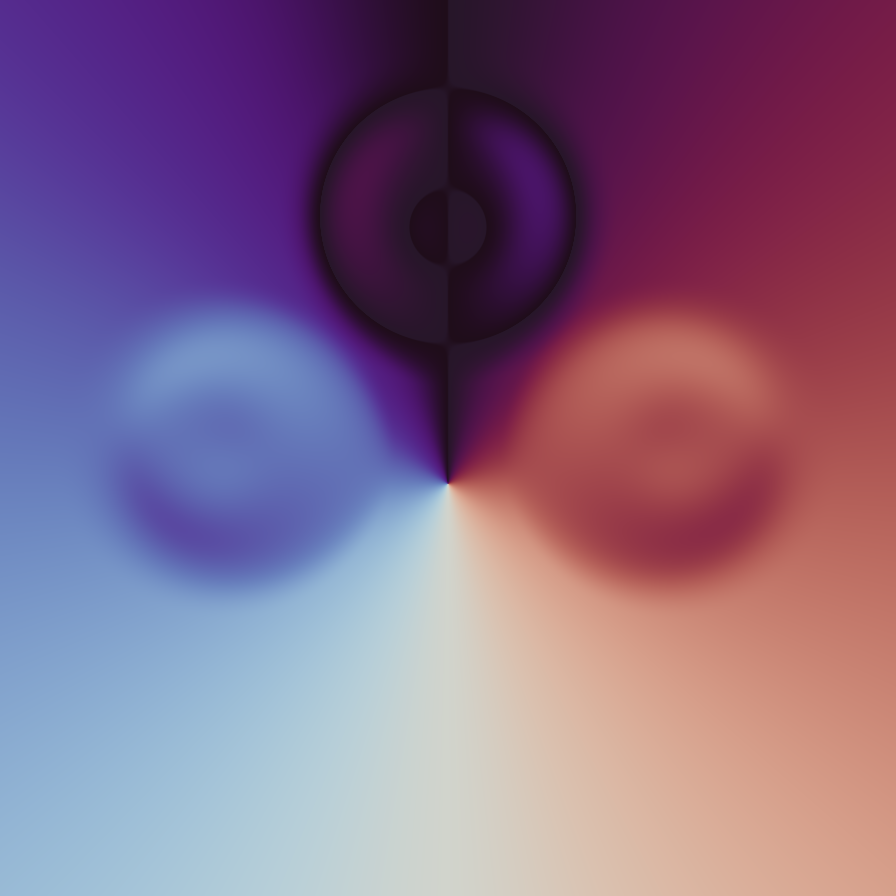
Reproduce this background procedurally as a Shadertoy shader.

```glsl
const float PI = 3.14159265;

// Ramps run from the pale downward ray to the dark upward seam
const vec3 COOL[9] = vec3[9](
    vec3(.82, .83, .80), vec3(.72, .81, .845), vec3(.61, .74, .84),
    vec3(.505, .63, .80), vec3(.41, .50, .74), vec3(.36, .36, .67),
    vec3(.335, .185, .57), vec3(.30, .085, .43), vec3(.12, .05, .10));
const vec3 WARM[9] = vec3[9](
    vec3(.82, .83, .80), vec3(.855, .75, .68), vec3(.845, .64, .56),
    vec3(.78, .50, .44), vec3(.695, .36, .34), vec3(.585, .22, .28),
    vec3(.47, .115, .28), vec3(.31, .075, .285), vec3(.15, .085, .16));

// Smooth Catmull-Rom lookup, t in 0..1
vec3 sampleRamp(vec3 ramp[9], float t) {
    float x = clamp(t, 0.0, 1.0) * 8.0;
    int i = min(int(x), 7);
    float f = x - float(i);
    vec3 a = ramp[max(i - 1, 0)];
    vec3 b = ramp[i];
    vec3 c = ramp[i + 1];
    vec3 d = ramp[min(i + 2, 8)];
    return b + 0.5 * f * (c - a + f * (2.0 * a - 5.0 * b + 4.0 * c - d
         + f * (3.0 * (b - c) + d - a)));
}

// Radial ripple that mirrors space inside a lens; lift raises its outer rim
vec2 lensOffset(vec2 p, vec2 center, float period, float phase, float lift) {
    vec2 d = p - center;
    float rim = smoothstep(0.05, 0.10, length(d));
    float r = length(d - vec2(0.0, mix(-0.4, 1.0, rim) * lift));
    float wave = cos(2.0 * PI * min(r / period + phase, 1.0));
    return d * (wave - 1.0);
}

// Angular sweep around the origin, with a softened seam between the two ramps
vec3 angularSweep(vec2 q, float softness) {
    float t = atan(abs(q.x), -q.y) / PI;
    float side = smoothstep(-softness, softness, q.x);
    return mix(sampleRamp(COOL, t), sampleRamp(WARM, t), side);
}

void mainImage(out vec4 fragColor, in vec2 fragCoord) {
    vec2 p = (fragCoord - 0.5 * iResolution.xy) / iResolution.y + 0.5;
    vec2 pivot = vec2(0.5, 0.46);

    // Three lenses: left, top and right
    vec2 warped = p;
    for (int i = 0; i < 3; i++) {
        float angle = PI * (1.0 - 0.5 * float(i));
        vec2 center = vec2(0.5) + 0.25 * vec2(cos(angle), sin(angle));
        float lift = i == 1 ? 0.009 : 0.0;
        warped += lensOffset(p, center, 0.2, 0.035, lift);
    }

    fragColor = vec4(angularSweep(warped - pivot, 1.0 / iResolution.y), 1.0);
}
```
